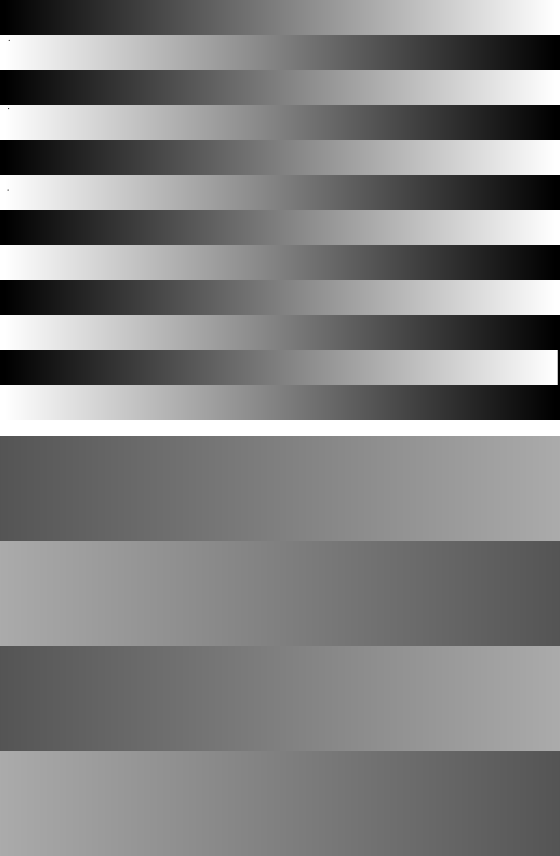
Top, the full canvas; bottom, a detail of the centre.
This pattern is drawn by a Shadertoy shader. Its source:

```glsl
const float ROW_COUNT = 12.0;
const float END_MARGIN = 0.008;      // flat black or white at each end, in widths
const vec3 DARK = vec3(0.0);
const vec3 LIGHT = vec3(1.0);
const float NOTCHED_ROW = 10.0;      // counted from the top
const float NOTCH_WIDTH = 0.004;     // in widths
const float SPECK_CHANCE = 0.25;     // share of rows with a speck
const float SPECK_INSET = 0.017;     // from the light end, in heights
const float SPECK_RADIUS = 0.0013;   // in heights
const float SPECK_STRENGTH = 0.8;

float hash(float n) {
    n = fract(n * 0.1031);
    n *= n + 33.33;
    return fract(n * (n + n));
}

// 0 on even rows, 1 on odd rows, with smoothed boundaries
float oddRow(float rowPos, float pixelRows) {
    float wave = abs(mod(rowPos + 0.5, 2.0) - 1.0) - 0.5;
    return clamp(wave / pixelRows + 0.5, 0.0, 1.0);
}

// Small dark dot near the light end of a few rows
float speck(vec2 uv, float row, float rowPos, float aspect, float pixel) {
    float fromLightEnd = mod(row, 2.0) < 0.5 ? 1.0 - uv.x : uv.x;
    float inset = SPECK_INSET + 0.006 * hash(row + 17.0);
    float height = mix(0.1, 0.9, hash(row + 41.0));
    vec2 offset = vec2(fromLightEnd * aspect - inset,
                       (rowPos - row - height) / ROW_COUNT);
    float dotMask = clamp((SPECK_RADIUS - length(offset)) / pixel + 0.5, 0.0, 1.0);
    return dotMask * step(hash(row + 5.0), SPECK_CHANCE);
}

void mainImage(out vec4 fragColor, in vec2 fragCoord) {
    vec2 uv = fragCoord / iResolution.xy;
    float aspect = iResolution.x / iResolution.y;
    float pixel = 1.0 / iResolution.y;
    float rowPos = (1.0 - uv.y) * ROW_COUNT;
    float row = floor(rowPos);

    // Opposed ramps on alternate rows
    float ramp = clamp((uv.x - END_MARGIN) / (1.0 - 2.0 * END_MARGIN), 0.0, 1.0);
    float tone = mix(ramp, 1.0 - ramp, oddRow(rowPos, ROW_COUNT * pixel));

    // Dark notch at the right end of one row
    float notch = clamp((uv.x - 1.0 + NOTCH_WIDTH) * iResolution.x + 0.5, 0.0, 1.0);
    tone *= 1.0 - notch * float(row == NOTCHED_ROW);

    tone *= 1.0 - SPECK_STRENGTH * speck(uv, row, rowPos, aspect, pixel);
    fragColor = vec4(mix(DARK, LIGHT, tone), 1.0);
}
```
